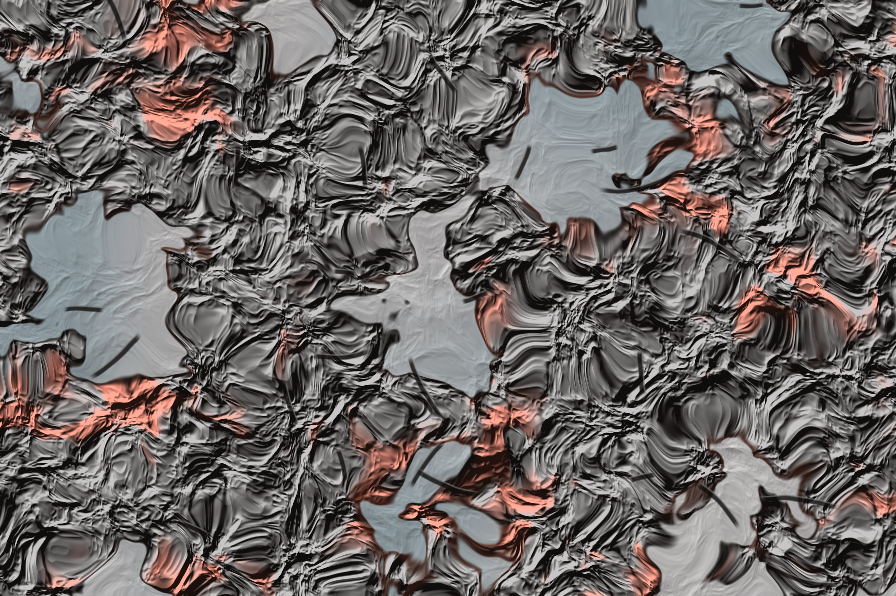
A Shadertoy shader for this texture:

```glsl
// Wet, tarry ground: glossy rough crust, pale sky-reflecting puddles, rust stains and twigs.

const vec3 TAR = vec3(0.06, 0.05, 0.045);
const vec3 SKY = vec3(0.69, 0.68, 0.68);
const vec3 COOL_SKY = vec3(0.53, 0.58, 0.60);
const vec3 BROWN = vec3(0.22, 0.10, 0.07);
const vec3 RUST_TINT = vec3(1.32, 0.84, 0.74);

const float RELIEF_SCALE = 16.0;    // largest crust lumps per canvas height
const float GLOSS = 0.034;          // contrast of the lit slopes
const float CRUST_TONE = 0.56;
const float CREASE_SCALE = 23.0;
const float CREASE_DEPTH = 0.50;
const float PUDDLE_LEVEL = 0.36;    // higher means less water
const float RIM_WIDTH = 0.11;
const float LIGHT_STEP = 0.003;
const vec2 LIGHT_DIR = vec2(-0.45, 0.89);
const int TWIGS = 26;

float hash(vec2 cell) {
    uvec2 k = uvec2(ivec2(cell)) * uvec2(1597u, 3571u);
    uint n = (k.x ^ (k.y << 7)) * 747796405u + 2891336u;
    n = ((n >> 15) ^ n) * 277803737u;
    n = ((n >> 13) ^ n) * 668265u;
    return float((n >> 8) & 65535u) / 65535.0;
}

// Smooth value noise in -1..1
float noise(vec2 p) {
    vec2 c = floor(p), f = fract(p);
    f = f * f * (3.0 - 2.0 * f);
    float low = mix(hash(c), hash(c + vec2(1, 0)), f.x);
    float high = mix(hash(c + vec2(0, 1)), hash(c + 1.0), f.x);
    return 2.0 * mix(low, high, f.y) - 1.0;
}

vec2 noise2(vec2 p) {
    return vec2(noise(p), noise(p + vec2(57.3, 91.7)));
}

// Curls the domain so that ridges and shores meander
vec2 curl(vec2 p) {
    p += 0.035 * noise2(p * 13.0);
    return p + 0.010 * noise2(p * 38.0 + 11.0);
}

// Ridged, lumpy crust
float relief(vec2 p) {
    vec2 q = curl(p) * RELIEF_SCALE;
    float height = 0.0, amplitude = 0.5;
    for (int i = 0; i < 4; i++) {
        height += amplitude * (1.0 - abs(noise(q)));
        q = mat2(0.8, 0.6, -0.6, 0.8) * q * 2.1 + 17.0;
        amplitude *= 0.5;
    }
    return height;
}

// Water depth: broad pools with lobed shores and small islands
float waterDepth(vec2 p, vec2 q) {
    float d = 0.80 * noise(mix(p, q, 0.5) * 4.2 + 31.0);
    d += 0.48 * noise(q * 9.5 + 5.0);
    d += 0.32 * noise(q * 21.0 + 73.0);
    return d + 0.10 * noise(q * 48.0) - PUDDLE_LEVEL;
}

// Signed height across a twig in x, its coverage in y
vec2 twig(vec2 p, float id, float aspect) {
    vec2 center = vec2(hash(vec2(id, 3)) * aspect, hash(vec2(id, 7)));
    float angle = 6.2832 * hash(vec2(id, 13));
    float halfLength = mix(0.02, 0.075, hash(vec2(id, 19)));
    vec2 axis = vec2(cos(angle), sin(angle));
    vec2 d = p - center;
    float along = dot(d, axis);
    float across = dot(d, vec2(-axis.y, axis.x)) + 2.0 * along * along;
    float taper = 1.0 - smoothstep(0.7, 1.0, abs(along) / halfLength);
    float body = 1.0 - smoothstep(0.003, 0.006, abs(across));
    return vec2(across * sign(axis.x), body * taper);
}

void mainImage(out vec4 fragColor, in vec2 fragCoord) {
    vec2 p = fragCoord / iResolution.y;
    float aspect = iResolution.x / iResolution.y;
    vec2 q = curl(p);

    // Crust: lit slopes, broad shading and dark wet creases
    float slope = (relief(p) - relief(p + LIGHT_DIR * LIGHT_STEP)) / LIGHT_STEP;
    float crease = 1.0 - smoothstep(0.02, 0.16, abs(noise(q * CREASE_SCALE + 41.0)));
    float tone = CRUST_TONE + GLOSS * slope - CREASE_DEPTH * crease;
    tone += 0.13 * noise(p * 5.0 + 23.0) + 0.10 * noise(q * 15.0 + 67.0);
    vec3 color = mix(TAR, SKY, clamp(tone, 0.0, 1.15));

    // Rust patches, brown in the shadows and pink in the light
    float stain = 0.8 * noise(p * 6.0 + 83.0) + 0.6 * noise(q * 28.0 + 29.0);
    float rust = smoothstep(0.22, 0.75, stain);
    color = mix(color, color * RUST_TINT + 0.25 * BROWN, rust);

    // Puddles: dark shore, pale reflection, a faint swell
    float depth = waterDepth(p, q);
    float rim = smoothstep(-RIM_WIDTH, -0.02, depth);
    vec3 shore = mix(TAR, BROWN, smoothstep(-0.1, 0.5, noise(q * 11.0 + 19.0)));
    color = mix(color, shore, 0.75 * rim);
    vec3 water = mix(SKY, COOL_SKY, smoothstep(-0.3, 0.6, noise(p * 3.0 + 47.0)));
    water *= 1.0 + 0.05 * noise(q * 18.0) + 0.004 * slope;
    float murk = smoothstep(0.40, 0.52, noise(p * 3.6 + 61.0) + 0.15 * noise(q * 20.0));
    water = mix(water, BROWN * (1.0 + 0.02 * slope), 0.85 * murk);
    color = mix(color, water, smoothstep(-0.01, 0.05, depth));

    // Twigs: dark bodies with one glossy edge
    for (int i = 0; i < TWIGS; i++) {
        vec2 t = twig(mix(p, q, 0.12), float(i), aspect);
        float shine = smoothstep(0.001, 0.004, t.x);
        color = mix(color, mix(TAR, SKY, 0.65 * shine), 0.8 * t.y);
    }

    fragColor = vec4(clamp(color, 0.0, 1.0), 1.0);
}
```
